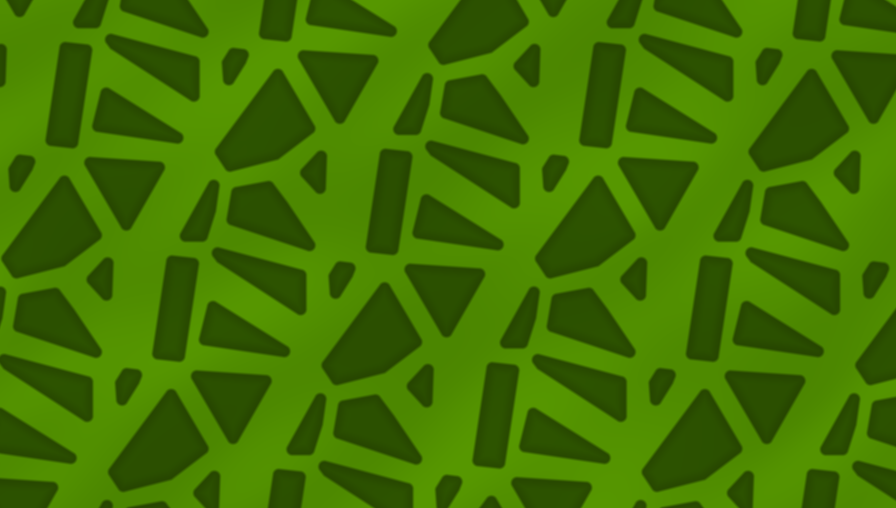
Reproduce this pattern procedurally as a Shadertoy shader.

```glsl
const float UNITS_HIGH = 435.0;      // design units per canvas height
const float STEP = 91.4;             // lattice step; cells are tilted squares
const mat2 LATTICE = mat2(STEP, 2.0 * STEP, -2.0 * STEP, STEP);
const float CORNER_RADIUS = 5.0;
const float EDGE_SOFTNESS = 1.7;
const float RIM_DEPTH = 11.0;
const vec2 SHEEN_AXIS = vec2(0.8, -0.6);
const vec2 SHEEN_SIZE = vec2(230.0, 75.0);
const vec3 STRUT_DARK = vec3(0.295, 0.525, 0.0);
const vec3 STRUT_LIGHT = vec3(0.340, 0.595, 0.0);
const vec3 HOLE_RIM = vec3(0.155, 0.280, 0.0);
const vec3 HOLE_FLOOR = vec3(0.172, 0.320, 0.0);

vec2 hashGradient(vec2 cell) {
    float angle = 6.2832 * fract(sin(dot(cell, vec2(127.1, 311.7))) * 43758.5);
    return vec2(cos(angle), sin(angle));
}

float gradientNoise(vec2 p) {
    vec2 i = floor(p), f = p - i;
    vec2 u = f * f * f * (f * (f * 6.0 - 15.0) + 10.0);
    vec2 x = vec2(1.0, 0.0), y = vec2(0.0, 1.0);
    float low = mix(dot(hashGradient(i), f), dot(hashGradient(i + x), f - x), u.x);
    float high = mix(dot(hashGradient(i + y), f - y),
                     dot(hashGradient(i + 1.0), f - 1.0), u.x);
    return mix(low, high, u.y);
}

// Signed distance to a rounded polygon, repeated on the lattice.
// Arguments are the corner centres; triangles and quads repeat the last one.
float hole(vec2 p, vec2 a, vec2 b, vec2 c, vec2 d, vec2 e) {
    vec2 corner[5] = vec2[5](a, b, c, d, e);
    vec2 centre = 0.5 * (a + c);
    vec2 q = p - centre;
    q += centre - LATTICE * round(inverse(LATTICE) * q);

    float nearest = dot(q - a, q - a), side = 1.0;
    for (int i = 0, j = 4; i < 5; j = i, i++) {
        vec2 edge = corner[j] - corner[i], w = q - corner[i];
        vec2 gap = w - edge * clamp(dot(w, edge) / max(dot(edge, edge), 1e-4), 0.0, 1.0);
        nearest = min(nearest, dot(gap, gap));
        bvec3 crossing = bvec3(q.y >= corner[i].y, q.y < corner[j].y,
                               edge.x * w.y > edge.y * w.x);
        if (all(crossing) || !any(crossing)) side = -side;
    }
    return side * sqrt(nearest) - CORNER_RADIUS;
}

// The nine openings of one cell, y pointing down
float webHoles(vec2 p) {
    // Bar
    float d = hole(p, vec2(56, 41), vec2(74, 43), vec2(62, 122), vec2(44, 120), vec2(44, 120));
    // Wedge
    d = min(d, hole(p, vec2(95, 34), vec2(166, 53), vec2(166, 82), vec2(98, 38), vec2(98, 38)));
    // Low triangle
    d = min(d, hole(p, vec2(91, 80), vec2(152, 118), vec2(84, 108), vec2(84, 108), vec2(84, 108)));
    // Drop
    d = min(d, hole(p, vec2(200, 46), vec2(208, 47), vec2(206, 52), vec2(196, 68), vec2(195, 54)));
    // Hanging triangle
    d = min(d, hole(p, vec2(260, 48), vec2(319, 52), vec2(291, 101), vec2(291, 101), vec2(291, 101)));
    // Large pentagon
    d = min(d, hole(p, vec2(238, 64), vec2(265, 110), vec2(236, 132), vec2(197, 142), vec2(189, 130)));
    // Small triangle
    d = min(d, hole(p, vec2(275, 134), vec2(262, 148), vec2(274, 161), vec2(274, 161), vec2(274, 161)));
    // Sliver
    d = min(d, hole(p, vec2(183, 159), vec2(180, 180), vec2(173, 202), vec2(159, 202), vec2(159, 202)));
    // Slanted pentagon
    return min(d, hole(p, vec2(203, 165), vec2(230, 160), vec2(242, 176), vec2(265, 210), vec2(199, 188)));
}

void mainImage(out vec4 fragColor, in vec2 fragCoord) {
    vec2 p = vec2(fragCoord.x, iResolution.y - fragCoord.y) * UNITS_HIGH / iResolution.y;
    float d = webHoles(p);

    // Broad diagonal sheen across the struts and, fainter, the holes
    vec2 across = vec2(-SHEEN_AXIS.y, SHEEN_AXIS.x);
    vec2 sheenPos = vec2(dot(p, SHEEN_AXIS), dot(p, across)) / SHEEN_SIZE;
    float sheen = smoothstep(-0.5, 0.6, gradientNoise(sheenPos));

    vec3 strut = mix(STRUT_DARK, STRUT_LIGHT, sheen);
    vec3 floorColor = mix(HOLE_RIM, HOLE_FLOOR, smoothstep(0.0, RIM_DEPTH, -d));
    floorColor *= mix(0.97, 1.03, sheen);

    // Soft edge, never thinner than a pixel
    float blur = max(EDGE_SOFTNESS, 0.7 * UNITS_HIGH / iResolution.y);
    fragColor = vec4(mix(floorColor, strut, smoothstep(-blur, blur, d)), 1.0);
}
```
